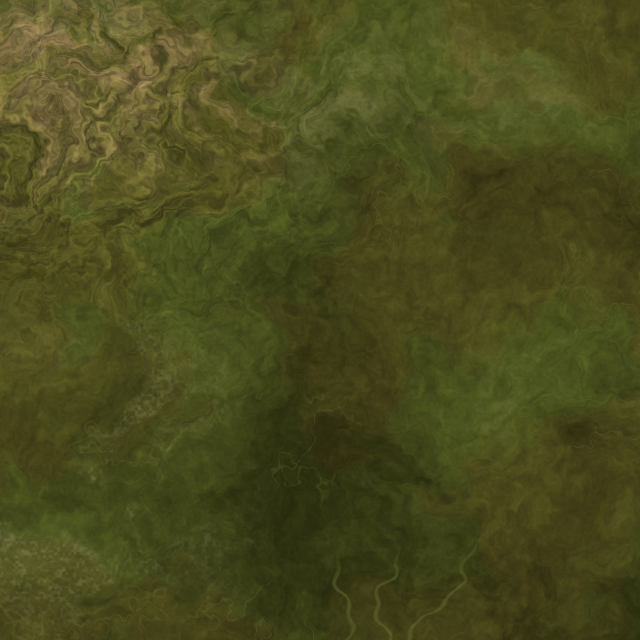
Reproduce this texture procedurally as a Shadertoy shader.

```glsl
// Aerial view of mossy grassland: dark green hollows, dry pale uplands, faint trails.
#define HOLLOW vec3(0.175, 0.192, 0.062)
#define MOSS   vec3(0.250, 0.270, 0.098)
#define GRASS  vec3(0.295, 0.328, 0.118)
#define MEADOW vec3(0.370, 0.398, 0.180)
#define STRAW  vec3(0.490, 0.465, 0.300)
#define MOTTLE 0.85
#define GRAIN  0.22
#define RELIEF 0.55
#define TRAILS 0.26
#define SPECKS 0.75

float hash(vec2 p) {
    vec3 q = fract(p.xyx * 0.1031);
    q += dot(q, q.yzx + 33.33);
    return fract((q.x + q.y) * q.z);
}

float noise(vec2 p) {
    vec2 i = floor(p), f = fract(p);
    f = f * f * (3.0 - 2.0 * f);
    vec2 e = vec2(0.0, 1.0);
    return mix(mix(hash(i), hash(i + e.yx), f.x),
               mix(hash(i + e.xy), hash(i + e.yy), f.x), f.y);
}

// Layered noise, turned at each octave; the mean is about 0.5
float layers(vec2 p, int octaves) {
    float sum = 0.0, amp = 0.5, total = 0.0;
    for (int i = 0; i < octaves; i++) {
        sum += amp * noise(p);
        total += amp;
        p = mat2(1.6, 1.2, -1.2, 1.6) * p + 17.3;
        amp *= 0.58;
    }
    return sum / total;
}

// Cellular noise: gap between the two nearest centres, zero on cell borders
float cellGap(vec2 p) {
    vec2 cell = floor(p);
    float near = 9.0, second = 9.0;
    for (int y = -1; y <= 1; y++)
    for (int x = -1; x <= 1; x++) {
        vec2 c = cell + vec2(x, y);
        float d = distance(p, c + vec2(hash(c + 40.0), hash(c + 91.0)));
        second = min(second, max(near, d));
        near = min(near, d);
    }
    return second - near;
}

float spot(vec2 p, vec2 centre, vec2 radius) {
    p = (p - centre) / radius;
    return exp(-dot(p, p));
}

// Winding streams that climb from the lower edge
float streams(vec2 p) {
    float sum = 0.0;
    for (int i = 0; i < 3; i++) {
        float k = float(i);
        float path = 0.545 + 0.05 * k + (0.1 + 0.2 * k) * p.y * (k - 0.6)
                   + 0.012 * sin(p.y * 48.0 + k * 2.1) + 0.005 * sin(p.y * 131.0 + k);
        float fade = 1.0 - smoothstep(0.08, 0.15 + 0.03 * k, p.y);
        sum += fade * (1.0 - smoothstep(0.001, 0.005, abs(p.x - path)));
    }
    return min(sum, 1.0);
}

// Broad layout of light and dark ground
float terrain(vec2 p) {
    float t = 0.41;
    t += 0.34 * spot(p, vec2(0.12, 0.93), vec2(0.30, 0.19));
    t += 0.24 * spot(p, vec2(0.50, 0.86), vec2(0.28, 0.13));
    t += 0.18 * spot(p, vec2(0.90, 0.96), vec2(0.30, 0.13));
    t += 0.14 * spot(p, vec2(0.75, 0.37), vec2(0.13, 0.16));
    t += 0.15 * spot(p, vec2(0.10, 0.34), vec2(0.24, 0.20));
    t -= 0.30 * spot(p, vec2(0.50, 0.30), vec2(0.17, 0.10));
    t -= 0.22 * spot(p, vec2(0.42, 0.10), vec2(0.26, 0.16));
    t -= 0.20 * spot(p, vec2(0.90, 0.74), vec2(0.13, 0.09));
    t -= 0.20 * spot(p, vec2(0.91, 0.32), vec2(0.08, 0.06));
    t -= 0.20 * spot(p, vec2(0.44, 0.89), vec2(0.07, 0.05));
    return t - 0.15 * spot(p, vec2(0.88, 0.08), vec2(0.36, 0.15));
}

void mainImage(out vec4 fragColor, in vec2 fragCoord) {
    vec2 uv = fragCoord / iResolution.xy;
    vec2 drift = vec2(layers(uv * 7.0, 5), layers(uv * 7.0 + 50.0, 5)) - 0.5;
    vec2 p = uv + 0.22 * drift;

    // Mottled ground tone
    float cloud = layers(p * 6.0 + 3.0, 6) - 0.5;
    float fine = layers(uv * 60.0 + drift * 6.0, 4) - 0.5;
    float tone = terrain(p) + MOTTLE * cloud + GRAIN * fine;
    vec3 col = mix(HOLLOW, MOSS, smoothstep(0.05, 0.40, tone));
    col = mix(col, GRASS, smoothstep(0.34, 0.62, tone));
    col = mix(col, MEADOW, smoothstep(0.56, 0.88, tone));

    // Dry uplands
    float upland = spot(p, vec2(0.06, 0.92), vec2(0.30, 0.18));
    float dry = upland + 0.55 * spot(p, vec2(0.47, 0.82), vec2(0.24, 0.09));
    float scrub = layers(p * 14.0 + 80.0, 5);
    col = mix(col, STRAW, 0.85 * dry * smoothstep(0.30, 0.70, scrub + 0.3 * fine));
    col = mix(col, col * vec3(1.08, 0.95, 0.98), smoothstep(0.45, 0.65, layers(p * 5.0 + 29.0, 4)));

    // Rough relief, strongest in the upper left
    vec2 r = uv * 24.0 + drift * 7.0;
    float slope = layers(r, 5) - layers(r + vec2(0.16, -0.16), 5);
    float rough = 0.25 + spot(uv, vec2(0.10, 0.80), vec2(0.32, 0.24));
    col *= 1.0 + RELIEF * rough * clamp(slope * 3.0, -0.5, 0.5);

    // Pale speckled patches in the lower left
    float patches = smoothstep(0.47, 0.68, layers(p * 9.0 + 11.0, 4));
    patches *= spot(uv, vec2(0.10, 0.27), vec2(0.24, 0.26));
    float specks = smoothstep(0.40, 0.85, noise(uv * 230.0) * 0.6 + noise(uv * 110.0 + 7.0) * 0.4);
    col = mix(col, STRAW * vec3(1.0, 1.06, 1.02), SPECKS * patches * (0.22 + 0.78 * specks));

    // Broken trails and streams
    float gap = cellGap(uv * 5.5 + drift * 2.2);
    float trail = 1.0 - smoothstep(0.004, 0.035, gap);
    trail *= smoothstep(0.46, 0.64, layers(uv * 6.0 + 63.0, 3));
    col = mix(col, MEADOW * 1.08, TRAILS * trail);
    col = mix(col, MEADOW, 0.55 * streams(uv + 0.03 * drift));

    // Fine grain
    col *= 1.0 + GRAIN * (0.7 * fine + 0.35 * (noise(uv * 256.0 + 5.0) - 0.5));
    fragColor = vec4(clamp(col, 0.0, 1.0), 1.0);
}
```
